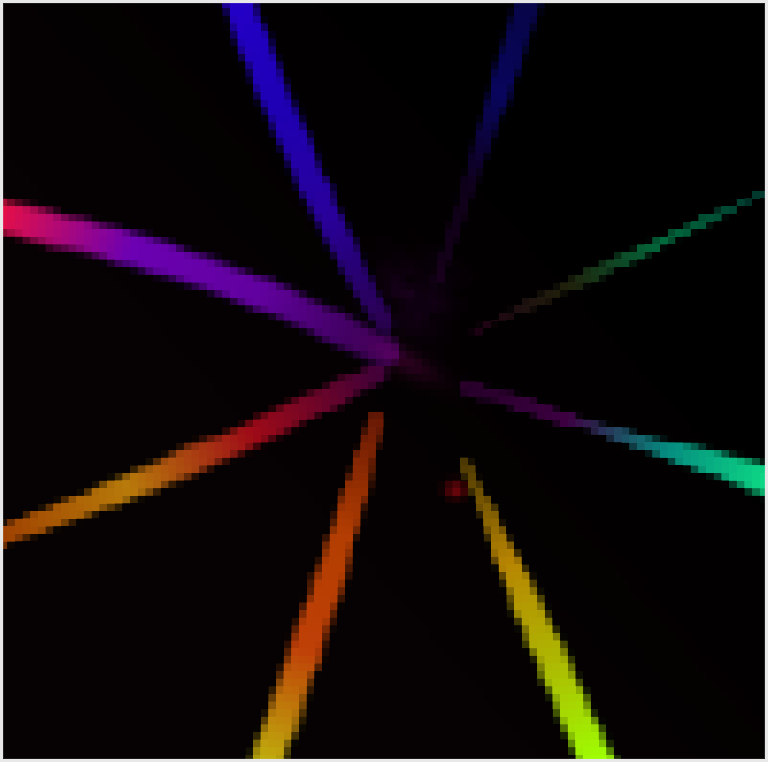
A Shadertoy shader for this background:

```glsl
// Eight rainbow rays meeting near the centre of a dark, coarsely pixelated field with a thin pale frame.

const float CELLS = 100.0;        // mosaic cells across the canvas
const float FRAME = 0.0042;       // frame thickness
const float RAGGED = 0.005;       // roughness of the ray edges
const int RAYS = 8;

const vec3 FRAME_COLOR = vec3(0.91);
const vec3 SHADE = vec3(0.022, 0.003, 0.008);
const vec3 HUB_COLOR = vec3(0.15, 0.0, 0.11);
const vec3 EMBER_COLOR = vec3(0.42, 0.02, 0.04);
const vec2 HUB = vec2(0.525, 0.528);
const vec2 EMBER = vec2(0.594, 0.358);

// Outer end (xy) and inner end (zw) of each ray
const vec4 ENDS[RAYS] = vec4[](
    vec4(0.311, 1.000, 0.500, 0.575), vec4(0.690, 1.000, 0.570, 0.630),
    vec4(0.985, 0.743, 0.620, 0.567), vec4(1.000, 0.370, 0.610, 0.492),
    vec4(0.778, 0.000, 0.605, 0.395), vec4(0.348, 0.000, 0.490, 0.450),
    vec4(0.000, 0.297, 0.490, 0.510), vec4(0.000, 0.715, 0.500, 0.540));

// Half width at the outer end, middle and inner end, then sideways bend
const vec4 SHAPE[RAYS] = vec4[](
    vec4(0.025, 0.024, 0.016, -0.009), vec4(0.021, 0.015, 0.008, 0.0),
    vec4(0.005, 0.011, 0.005, 0.0),    vec4(0.024, 0.010, 0.012, 0.0),
    vec4(0.026, 0.024, 0.008, 0.0),    vec4(0.026, 0.025, 0.014, -0.005),
    vec4(0.016, 0.023, 0.018, -0.009), vec4(0.027, 0.026, 0.026, 0.020));

// Four colour stops per ray, from the outer end inwards
const vec3 OUTER[RAYS] = vec3[](
    vec3(0.14, 0.00, 0.78), vec3(0.03, 0.02, 0.28), vec3(0.00, 0.22, 0.18), vec3(0.05, 0.85, 0.52),
    vec3(0.62, 1.00, 0.00), vec3(0.75, 0.68, 0.05), vec3(0.62, 0.25, 0.00), vec3(0.90, 0.06, 0.28));
const vec3 SECOND[RAYS] = vec3[](
    vec3(0.12, 0.00, 0.70), vec3(0.03, 0.02, 0.36), vec3(0.00, 0.42, 0.24), vec3(0.02, 0.55, 0.50),
    vec3(0.68, 0.72, 0.00), vec3(0.75, 0.25, 0.03), vec3(0.72, 0.48, 0.04), vec3(0.42, 0.00, 0.70));
const vec3 THIRD[RAYS] = vec3[](
    vec3(0.16, 0.00, 0.60), vec3(0.06, 0.00, 0.10), vec3(0.12, 0.13, 0.04), vec3(0.24, 0.00, 0.26),
    vec3(0.72, 0.52, 0.00), vec3(0.70, 0.24, 0.00), vec3(0.62, 0.04, 0.09), vec3(0.38, 0.00, 0.62));
const vec3 INNER[RAYS] = vec3[](
    vec3(0.14, 0.00, 0.28), vec3(0.07, 0.00, 0.08), vec3(0.12, 0.00, 0.08), vec3(0.15, 0.00, 0.16),
    vec3(0.30, 0.22, 0.00), vec3(0.42, 0.10, 0.02), vec3(0.26, 0.00, 0.22), vec3(0.20, 0.00, 0.28));

float hash(vec2 p) {
    p = fract(p * vec2(0.1031, 0.1137));
    p += dot(p, p.yx + 33.33);
    return fract((p.x + p.y) * p.x * 57.3);
}

float noise(vec2 p) {
    vec2 i = floor(p), f = fract(p);
    f = f * f * (3.0 - 2.0 * f);
    return mix(mix(hash(i), hash(i + vec2(1, 0)), f.x),
               mix(hash(i + vec2(0, 1)), hash(i + vec2(1, 1)), f.x), f.y);
}

vec3 rayColor(int i, float t) {
    float s = clamp(t, 0.0, 1.0) * 3.0;
    vec3 c = mix(OUTER[i], SECOND[i], min(s, 1.0));
    c = mix(c, THIRD[i], clamp(s - 1.0, 0.0, 1.0));
    return mix(c, INNER[i], clamp(s - 2.0, 0.0, 1.0));
}

// One bent, tapered ray with a soft ragged edge
vec3 ray(int i, vec2 p) {
    vec2 a = ENDS[i].xy, axis = ENDS[i].zw - a;
    vec4 shape = SHAPE[i];
    float len = length(axis);
    vec2 dir = axis / len, q = p - a;
    float t = dot(q, dir) / len;
    float k = clamp(t, 0.0, 1.0);
    float side = dot(q, vec2(-dir.y, dir.x)) - shape.w * 4.0 * k * (1.0 - k);
    float beyond = (t - clamp(t, -0.1, 1.0)) * len;
    float width = k < 0.5 ? mix(shape.x, shape.y, k * 2.0) : mix(shape.y, shape.z, k * 2.0 - 1.0);
    float d = length(vec2(side, beyond)) + (noise(p * 45.0 + float(i) * 7.0) - 0.5) * RAGGED;
    return rayColor(i, t) * (1.0 - smoothstep(0.45 * width, 1.15 * width, d));
}

// Snap to mosaic cells, blending over one screen pixel at their borders
vec2 mosaic(vec2 uv) {
    vec2 s = uv * CELLS;
    vec2 w = min(CELLS / iResolution.xy, vec2(1.0));
    return (floor(s) + smoothstep(1.0 - w, vec2(1.0), fract(s)) + 0.5) / CELLS;
}

void mainImage(out vec4 fragColor, in vec2 fragCoord) {
    vec2 uv = fragCoord / iResolution.xy;
    vec2 p = mosaic(uv);

    // Faint warm shade, fading towards the upper right
    vec3 color = SHADE * (1.0 - smoothstep(0.5, 1.3, p.x * 0.8 + p.y * 0.7));

    // Rays
    for (int i = 0; i < RAYS; i++) color = max(color, ray(i, p));

    // Slanted hub glow, speckled haze above it and a small ember
    vec2 h = mat2(0.88, -0.47, 0.47, 0.88) * (p - HUB);
    h = vec2(dot(p - HUB, vec2(0.88, -0.47)), dot(p - HUB, vec2(0.47, 0.88)));
    color += HUB_COLOR * exp(-dot(h * vec2(20.0, 65.0), h * vec2(20.0, 65.0)));
    vec2 haze = (p - HUB - vec2(0.01, 0.085)) * 20.0;
    color += vec3(0.09, 0.0, 0.12) * exp(-dot(haze, haze)) * noise(p * 60.0);
    vec2 ember = (p - EMBER) * vec2(70.0, 85.0);
    color = max(color, EMBER_COLOR * exp(-dot(ember, ember)));

    // Pale frame
    vec2 edge = min(uv, 1.0 - uv);
    float aa = 0.5 / iResolution.y;
    float inside = smoothstep(FRAME - aa, FRAME + aa, min(edge.x, edge.y));
    fragColor = vec4(mix(FRAME_COLOR, color, inside), 1.0);
}
```
